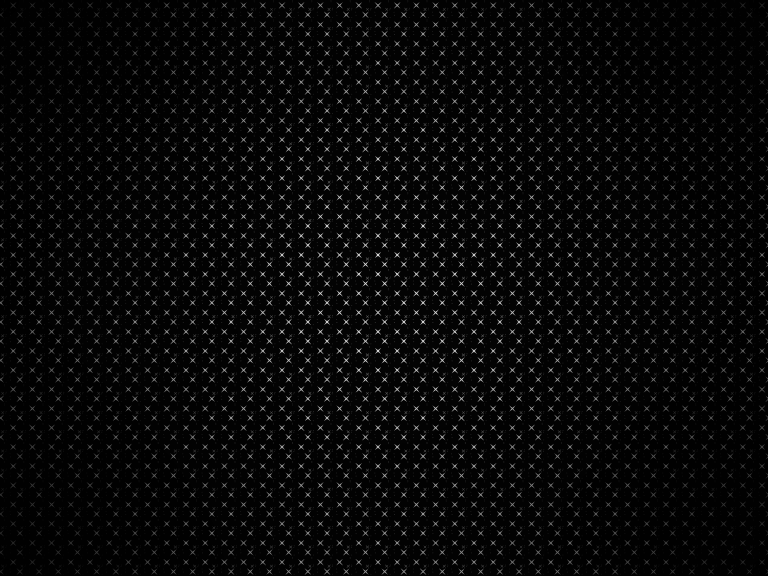
Give the GLSL for this pattern, as a Shadertoy shader.

```glsl
#define REPEATS vec2(40.0, 30.0)
#define BACKGROUND 0.012
#define STAR_ARM 0.25
#define STAR_WIDTH 0.033
#define STAR_LIGHT 0.85
#define SMALL_SCALE 0.55
#define SMALL_LIGHT 0.5
#define DUST_COUNT 9
#define DUST_RADIUS 0.022
#define DUST_LIGHT 0.2
#define EDGE_FADE vec2(0.52, 0.32)

const float PI = 3.14159265;

float hash(float n) {
    return fract(sin(n * 12.9898) * 43758.5453);
}

// Shortest offset to a point that recurs in every cell
vec2 wrapOffset(vec2 p, vec2 center) {
    return fract(p - center + 0.5) - 0.5;
}

// Coverage of a tapered diagonal ray, kept faint when thinner than a pixel
float ray(float along, float across, float scale, float pixel) {
    float width = STAR_WIDTH * scale * max(1.0 - abs(along) / (STAR_ARM * scale), 0.0);
    return clamp((width - abs(across)) / pixel + 0.5, 0.0, min(1.0, 2.0 * width / pixel));
}

// Four-pointed star with arms along the diagonals
float star(vec2 offset, float scale, float pixel) {
    vec2 d = vec2(offset.x + offset.y, offset.x - offset.y) * sqrt(0.5);
    return max(ray(d.x, d.y, scale, pixel), ray(d.y, d.x, scale, pixel));
}

// Faint specks at hashed places, the same in each cell
float dust(vec2 p, float pixel) {
    float light = 0.0;
    for (int i = 0; i < DUST_COUNT; i++) {
        float seed = float(i) + 1.0;
        vec2 center = vec2(hash(seed), hash(seed + 31.7));
        float speck = clamp((DUST_RADIUS - length(wrapOffset(p, center))) / pixel + 0.5, 0.0, 1.0);
        light = max(light, speck * mix(0.4, 1.0, hash(seed + 67.3)));
    }
    return light * DUST_LIGHT;
}

void mainImage(out vec4 fragColor, in vec2 fragCoord) {
    vec2 uv = fragCoord / iResolution.xy;
    vec2 p = uv * REPEATS;
    float pixel = REPEATS.y / iResolution.y;

    // Two large stars and one small star per cell
    float light = star(wrapOffset(p, vec2(0.687, 0.72)), 1.0, pixel);
    light = max(light, star(wrapOffset(p, vec2(0.035, 0.23)), 1.0, pixel)) * STAR_LIGHT;
    light = max(light, star(wrapOffset(p, vec2(0.139, 0.51)), SMALL_SCALE, pixel) * SMALL_LIGHT);
    light = max(light, dust(p, pixel));

    // Smooth periodic dimming toward the edges
    vec2 wave = sin(PI * (uv - 0.5));
    float vignette = 1.0 - dot(EDGE_FADE, wave * wave);

    fragColor = vec4(vec3((BACKGROUND + light) * vignette), 1.0);
}
```
